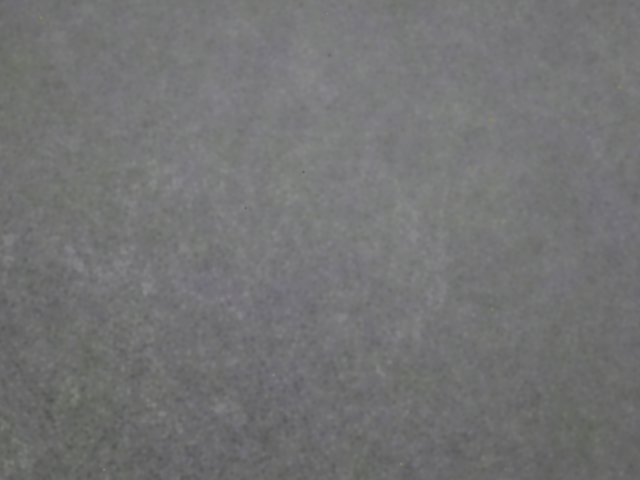
This texture is drawn by a Shadertoy shader. Its source:

```glsl
// Tone
const vec3 SHADE_COLOR = vec3(0.377, 0.378, 0.378);
const vec3 LIGHT_COLOR = vec3(0.493, 0.495, 0.498);
const vec2 LIGHT_CENTER = vec2(0.72, 0.72);
const vec2 LIGHT_SPREAD = vec2(0.86, 0.62);

// Tint: positive is lavender, negative is olive
const vec3 TINT_AXIS = vec3(0.003, -0.004, 0.016);

// Relief: cells per canvas height, and strength
const float CLOUD_SCALE = 6.0;
const float CLOUD_GAIN = 0.009;
const float MOTTLE_SCALE = 17.0;
const float MOTTLE_GAIN = 0.012;
const float GRAIN_SCALE = 46.0;
const float GRAIN_GAIN = 0.021;
const float GRIT_SCALE = 100.0;
const float GRIT_GAIN = 0.030;
const float FLECK_GAIN = 0.035;

// Specks
const float SPECK_SCALE = 15.0;
const float SPECK_SHARE = 0.07;
const float SPECK_RADIUS = 0.0065;
const vec3 YELLOW_SPECK = vec3(0.56, 0.54, 0.36);
const vec3 PALE_SPECK = vec3(0.60, 0.61, 0.60);
const vec3 DARK_SPECK = vec3(0.34, 0.34, 0.35);

vec3 hash3(vec2 cell) {
    vec3 q = fract(cell.xyx * vec3(0.1031, 0.1030, 0.0973));
    q += dot(q, q.yxz + 33.33);
    return fract((q.xxy + q.yzz) * q.zyx);
}

// Cellular noise: one soft bump of random sign per cell
float bumps(vec2 p) {
    vec2 cell = floor(p);
    float sum = 0.0;
    for (int y = -1; y <= 1; y++) {
        for (int x = -1; x <= 1; x++) {
            vec2 id = cell + vec2(x, y);
            vec3 rnd = hash3(id + 61.0);
            vec2 d = p - id - rnd.xy;
            float k = max(1.0 - dot(d, d), 0.0);
            sum += (2.0 * rnd.z - 1.0) * k * k * k;
        }
    }
    return sum;
}

mat2 turn(float a) {
    return mat2(cos(a), sin(a), -sin(a), cos(a));
}

// Sparse specks, kept clear of their cell borders
vec3 addSpecks(vec3 color, vec2 p) {
    vec2 cell = floor(p * SPECK_SCALE);
    vec3 place = hash3(cell + 211.0);
    vec3 kind = hash3(cell + 407.0);
    vec2 center = (cell + 0.2 + 0.6 * place.xy) / SPECK_SCALE;
    float radius = SPECK_RADIUS * (0.6 + 0.6 * kind.x);
    float mask = 1.0 - smoothstep(0.0, radius, length(p - center));
    mask *= step(place.z, SPECK_SHARE) * (0.35 + 0.5 * kind.y);
    vec3 speck = kind.z < 0.6 ? YELLOW_SPECK : kind.z < 0.8 ? PALE_SPECK : DARK_SPECK;
    return mix(color, speck, mask);
}

void mainImage(out vec4 fragColor, in vec2 fragCoord) {
    vec2 p = fragCoord / iResolution.y;

    // Broad pool of light, fading to the edges
    vec2 d = (p - LIGHT_CENTER) / LIGHT_SPREAD;
    vec3 color = mix(SHADE_COLOR, LIGHT_COLOR, exp(-dot(d, d)));

    // Focus is sharpest toward the lower left
    float focus = 1.0 - smoothstep(0.1, 1.0, length(p * vec2(0.6, 1.0)));

    // Layered relief, from clouds to grit
    float cloud = bumps(turn(0.4) * p * CLOUD_SCALE);
    float mottle = bumps(turn(1.1) * p * MOTTLE_SCALE + 17.0);
    float grain = bumps(turn(2.0) * p * GRAIN_SCALE + 39.0);
    float grit = bumps(turn(2.7) * p * GRIT_SCALE + 83.0);
    float relief = CLOUD_GAIN * cloud + MOTTLE_GAIN * mottle;
    relief += GRAIN_GAIN * grain * mix(0.75, 1.1, focus);
    relief += GRIT_GAIN * grit * mix(0.6, 1.3, focus);

    // Pale flecks gathered in patches
    float patches = smoothstep(0.1, 0.9, mottle + 0.4 * cloud);
    float flecks = patches * smoothstep(0.0, 0.9, grain + 0.6 * grit);
    relief += FLECK_GAIN * flecks * mix(0.2, 1.0, focus);
    color += relief;

    // Drifting lavender and olive
    float tint = 0.6 * bumps(turn(0.8) * p * 4.5 + 5.0) + 0.6 * bumps(p * 13.0 + 29.0);
    tint += 0.6 * bumps(turn(1.6) * p * 40.0 + 53.0);
    color += TINT_AXIS * tint;

    fragColor = vec4(addSpecks(color, p), 1.0);
}
```
